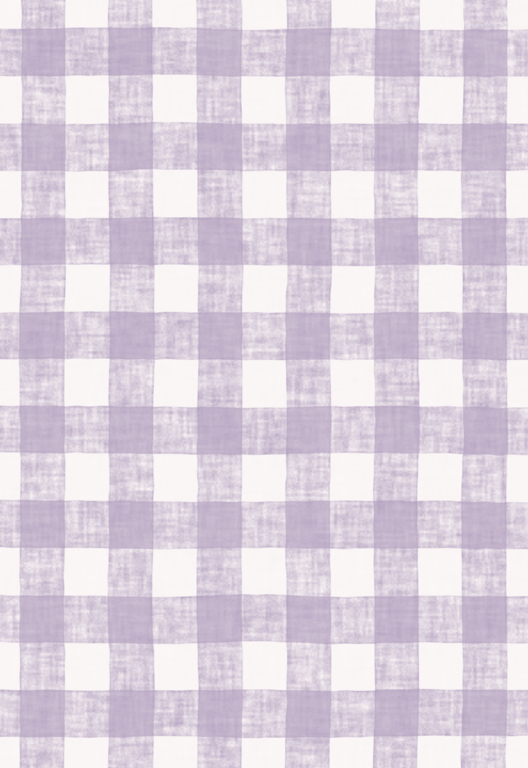
This pattern is drawn by a Shadertoy shader. Its source:

```glsl
// Lilac and white gingham cloth: dyed warp and weft bands with woven thread texture.

const vec3 WHITE = vec3(0.982, 0.964, 0.962);
const vec3 LILAC = vec3(0.765, 0.705, 0.797);
const vec2 REPEATS = vec2(5.973, 8.136);      // checks across and down
const vec2 BAND_CENTRE = vec2(0.0805, 0.0712); // first band, as a share of the canvas
const vec2 BAND_WIDTH = vec2(0.504, 0.499);   // dyed share of each repeat
const float MIXED_DYE = 0.57;    // dye where one dyed thread crosses a white one
const float WOBBLE = 0.0022;     // drift of the band edges, in canvas heights
const float THREADS = 270.0;     // visible threads per canvas height
const float THREAD_RUN = 50.0;   // breaks along a thread per canvas height
const float MIXED_CONTRAST = 0.38;
const float DYE_CONTRAST = 0.14;
const float RIM_WIDTH = 0.0022;  // denser thread along each band edge
const float RIM_DYE = 0.13;

float hash(ivec2 cell, uint seed) {
    uint h = uint(cell.x) * 1597334677u ^ uint(cell.y) * 3812015801u ^ seed * 2654435769u;
    h = (h ^ (h >> 16)) * 2246822519u;
    h = (h ^ (h >> 13)) * 3266489917u;
    return float((h ^ (h >> 16)) >> 8) / 16777216.0;
}

// Smooth value noise, from -1 to 1
float noise(vec2 p, uint seed) {
    ivec2 i = ivec2(floor(p));
    vec2 f = fract(p);
    f *= f * (3.0 - 2.0 * f);
    float low = mix(hash(i, seed), hash(i + ivec2(1, 0), seed), f.x);
    float high = mix(hash(i + ivec2(0, 1), seed), hash(i + ivec2(1, 1), seed), f.x);
    return 2.0 * mix(low, high, f.y) - 1.0;
}

void mainImage(out vec4 fragColor, in vec2 fragCoord) {
    vec2 p = fragCoord / iResolution.y;
    vec2 canvas = vec2(iResolution.x / iResolution.y, 1.0);
    vec2 period = canvas / REPEATS;
    float soft = 0.7 / iResolution.y + 0.0004;

    // Cloth drift: slow bends plus a little raggedness
    vec2 drift = vec2(noise(p * vec2(5.0, 9.0), 1u), noise(p * vec2(9.0, 5.0), 2u));
    drift += 0.35 * vec2(noise(p * vec2(8.0, 60.0), 3u), noise(p * vec2(60.0, 8.0), 4u));
    vec2 q = p + WOBBLE * drift - BAND_CENTRE * canvas;

    // Signed distance to the band edges: x for warp, y for weft
    vec2 edge = abs(fract(q / period + 0.5) - 0.5) * period - 0.5 * BAND_WIDTH * period;
    vec2 band = 1.0 - smoothstep(-soft, soft, edge);
    vec2 rim = band * smoothstep(-RIM_WIDTH - soft, -RIM_WIDTH + soft, edge);

    // Fine threads and longer slubs in both directions
    float warp = noise(p * vec2(THREADS, THREAD_RUN), 5u)
               + 0.6 * noise(p * vec2(THREADS * 0.6, THREAD_RUN * 0.3), 6u);
    float weft = noise(p * vec2(THREAD_RUN, THREADS), 7u)
               + 0.6 * noise(p * vec2(THREAD_RUN * 0.3, THREADS * 0.6), 8u);
    float grain = noise(p * THREADS * 1.6, 9u);
    float fade = noise(p * 14.0, 10u);

    // Crossing bands: solid where both are dyed, heathered where one is
    float solid = band.x * band.y;
    float mixed = band.x + band.y - 2.0 * solid;
    float weave = 0.5 * (warp + weft) + 0.35 * grain;
    float dye = solid * (1.0 + DYE_CONTRAST * weave + 0.04 * fade);
    dye += mixed * (MIXED_DYE + MIXED_CONTRAST * weave + 0.04 * fade);
    dye += RIM_DYE * (rim.x * (1.0 - 0.5 * band.y) + rim.y * (1.0 - 0.5 * band.x));

    vec3 colour = mix(WHITE, LILAC, max(dye, 0.0));
    colour += 0.005 * weave * (1.0 - solid - mixed);
    fragColor = vec4(clamp(colour, 0.0, 1.0), 1.0);
}
```
